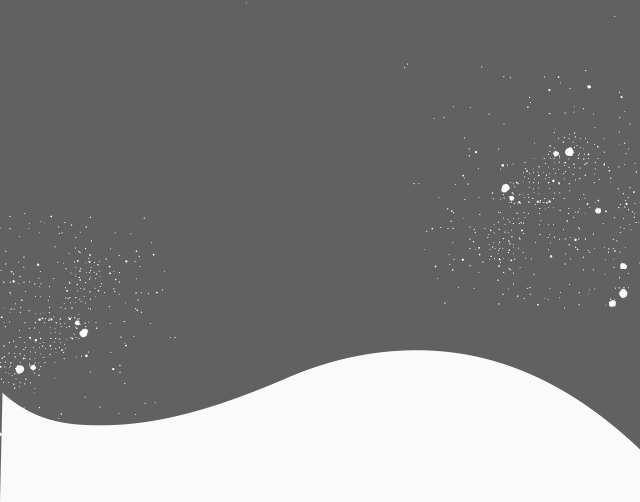
Reproduce this background procedurally as a Shadertoy shader.

```glsl
// A pale rolling hill on flat grey, with two mirrored sprays of white paint.

#define GREY vec3(0.38)
#define PALE vec3(0.98)
#define CANVAS vec2(1.2757, 1.0)
#define SPRAY_PIVOT vec2(0.5872, 0.4809)
#define BAND_WIDTH 0.034
#define BAND_DENSITY 0.50
#define HAZE_DENSITY 0.22
#define BLOB_WOBBLE 0.45

vec3 hash3(vec2 p) {
    vec3 q = fract(vec3(p.xyx) * vec3(0.1031, 0.1030, 0.0973));
    q += dot(q, q.yxz + 33.33);
    return fract((q.xxy + q.yzz) * q.zyx);
}

float gradientNoise(vec2 p) {
    vec2 i = floor(p), f = fract(p);
    vec2 u = f * f * (3.0 - 2.0 * f);
    vec2 e = vec2(0.0, 1.0);
    float a = dot(hash3(i).xy * 2.0 - 1.0, f);
    float b = dot(hash3(i + e.yx).xy * 2.0 - 1.0, f - e.yx);
    float c = dot(hash3(i + e.xy).xy * 2.0 - 1.0, f - e.xy);
    float d = dot(hash3(i + e.yy).xy * 2.0 - 1.0, f - e.yy);
    return mix(mix(a, b, u.x), mix(c, d, u.x), u.y);
}

// Coverage of a shape from its signed distance
float cover(float dist, float px) {
    return clamp(0.5 - dist / px, 0.0, 1.0);
}

float segmentDistance(vec2 p, vec2 a, vec2 b) {
    vec2 ab = b - a;
    return length(p - a - ab * clamp(dot(p - a, ab) / dot(ab, ab), 0.0, 1.0));
}

// Cubic height between two knots with given end slopes
float bend(float x, vec2 a, vec2 b, float slopeA, float slopeB) {
    float w = b.x - a.x, t = (x - a.x) / w, s = 1.0 - t;
    return mix(a.y, b.y, t * t * (3.0 - 2.0 * t))
         + w * t * s * (slopeA * s - slopeB * t);
}

float hillHeight(float x) {
    vec2 start = vec2(0.005, 0.2176), valley = vec2(0.2027, 0.1528);
    vec2 middle = vec2(0.573, 0.2475), crest = vec2(0.8306, 0.3023);
    vec2 end = vec2(1.2757, 0.1047);
    if (x < valley.x) return bend(x, start, valley, -0.9, 0.0);
    if (x < middle.x) return bend(x, valley, middle, 0.0, 0.43);
    if (x < crest.x) return bend(x, middle, crest, 0.43, 0.0);
    return bend(x, crest, end, 0.0, -0.95);
}

// Chance of a speck: a bent dense band, a wide haze and a knot at the edge
float sprayDensity(vec2 p) {
    vec2 elbow = vec2(1.038, 0.61);
    float d = min(segmentDistance(p, vec2(1.005, 0.493), elbow),
                  segmentDistance(p, elbow, vec2(1.143, 0.701))) / BAND_WIDTH;
    vec2 haze = (p - vec2(1.115, 0.57)) / vec2(0.19, 0.18);
    vec2 knot = (p - vec2(1.257, 0.568)) / 0.05;
    float bounds = step(0.392, p.y) * step(p.y, 0.875) * step(0.81, p.x);
    return bounds * (BAND_DENSITY * exp(-d * d) + 0.012
         + HAZE_DENSITY * exp(-dot(haze, haze)) + 0.2 * exp(-dot(knot, knot)));
}

// Specks on three grids, from fine dust to larger drops
float specks(vec2 p, float px) {
    float paint = 0.0, cell = 0.010, radius = 0.0011;
    for (int layer = 0; layer < 3; layer++) {
        vec2 id = floor(p / cell);
        vec3 rnd = hash3(id + 71.0 * float(layer));
        vec2 centre = (id + 0.22 + 0.56 * rnd.xy) * cell;
        float size = radius * mix(0.5, 1.1, fract(rnd.z * 57.0 + rnd.x));
        float present = step(rnd.z, sprayDensity(centre));
        paint = max(paint, present * cover(length(p - centre) - size, px));
        cell *= 1.9;
        radius *= 1.45;
    }
    return paint;
}

float blob(vec2 p, vec2 centre, float radius, float px) {
    float wobble = BLOB_WOBBLE * gradientNoise(p / radius + 40.0 * centre);
    return cover(length(p - centre) - radius * (1.0 + wobble), px);
}

float spray(vec2 p, float px) {
    float paint = specks(p, px);
    // Chief splashes on the band
    paint = max(paint, blob(p, vec2(1.007, 0.625), 0.0082, px));
    paint = max(paint, blob(p, vec2(1.020, 0.605), 0.0048, px));
    paint = max(paint, blob(p, vec2(1.1345, 0.698), 0.0085, px));
    paint = max(paint, blob(p, vec2(1.108, 0.694), 0.0053, px));
    // Chief splashes by the edge
    paint = max(paint, blob(p, vec2(1.193, 0.580), 0.0058, px));
    paint = max(paint, blob(p, vec2(1.2425, 0.470), 0.0068, px));
    paint = max(paint, blob(p, vec2(1.2425, 0.415), 0.0080, px));
    paint = max(paint, blob(p, vec2(1.221, 0.395), 0.0068, px));
    return max(paint, blob(p, vec2(1.174, 0.827), 0.0035, px));
}

void mainImage(out vec4 fragColor, in vec2 fragCoord) {
    vec2 p = fragCoord / iResolution.xy * CANVAS;
    float px = 1.0 / iResolution.y;

    // The left spray is the right one turned half round the pivot
    vec2 q = p.x < SPRAY_PIVOT.x ? 2.0 * SPRAY_PIVOT - p : p;
    vec3 color = mix(GREY, PALE, spray(q, px));

    // Hill, with a slightly leaning left side
    float hill = cover(p.y - hillHeight(p.x), px) * cover(0.023 * p.y - p.x, px);
    fragColor = vec4(mix(color, PALE, hill), 1.0);
}
```
